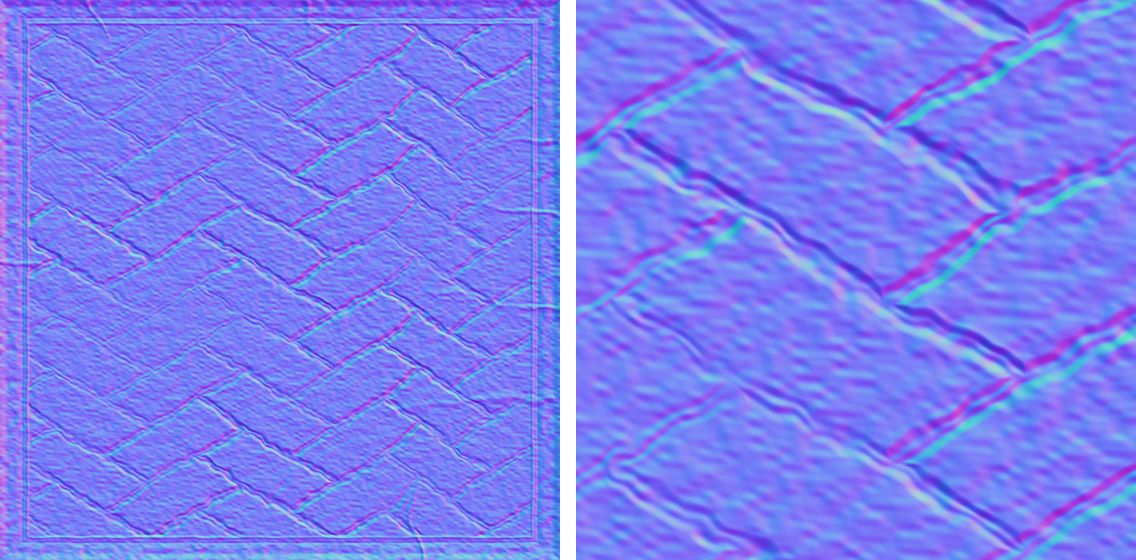
Left, the full canvas; right, a detail of the centre.
Write a WebGL 1 fragment shader that draws this texture map.

```glsl
precision highp float;
// Tangent-space normal map of worn herringbone paving inside a rough, cracked frame.

uniform vec2 u_resolution;

const vec2 HALF_CELL = vec2(0.0833, 0.0501);  // half diagonals of one unit of paving
const vec2 PAVING_ORIGIN = vec2(0.268, 0.037);
const float CELL_HEIGHT = 0.086;              // distance between the long sides of a brick

float hash(vec2 p) {
  return fract(sin(dot(p, vec2(127.1, 311.7))) * 43758.55);
}

float noise(vec2 p) {
  vec2 i = floor(p);
  vec2 f = p - i;
  f = f * f * (3.0 - 2.0 * f);
  float low = mix(hash(i), hash(i + vec2(1.0, 0.0)), f.x);
  float high = mix(hash(i + vec2(0.0, 1.0)), hash(i + vec2(1.0, 1.0)), f.x);
  return mix(low, high, f.y);
}

vec2 wobble(vec2 p, float frequency, float amount) {
  vec2 q = p * frequency;
  return amount * (vec2(noise(q), noise(q + 37.3)) - 0.5);
}

// Soft line of the given half width around distance zero
float softLine(float d, float halfWidth) {
  return 1.0 - smoothstep(0.0, halfWidth, abs(d));
}

float boxDistance(vec2 p, vec2 center, vec2 halfSize) {
  vec2 q = abs(p - center) - halfSize;
  return max(q.x, q.y);
}

// Skewed herringbone: x = distance to the brick edge, y = brick random value
vec2 herringbone(vec2 p) {
  vec2 q = (p - PAVING_ORIGIN) / HALF_CELL;
  vec2 skew = 0.5 * vec2(q.y + q.x, q.y - q.x);
  vec2 cell = floor(skew);
  vec2 f = skew - cell;
  float k = mod(cell.x - cell.y, 4.0);
  bool rising = k < 1.5;
  float part = rising ? k : 3.0 - k;
  float along = part + (rising ? f.x : f.y);
  float across = rising ? f.y : f.x;
  vec2 id = cell - (rising ? vec2(part, 0.0) : vec2(0.0, part));
  float d = min(min(along, 2.0 - along), min(across, 1.0 - across));
  return vec2(d * CELL_HEIGHT, hash(id + 5.0));
}

// Raised crack that fades from start to end
float crack(vec2 p, vec2 start, vec2 end) {
  vec2 span = end - start;
  float t = clamp(dot(p - start, span) / dot(span, span), 0.0, 1.0);
  return softLine(length(p - start - span * t), 0.007) * (1.0 - 0.65 * t);
}

float cracks(vec2 p) {
  vec2 q = p + wobble(p, 14.0, 0.035) + wobble(p, 60.0, 0.005);
  float c = crack(q, vec2(0.75, 0.0), vec2(0.74, 0.13));
  c = max(c, crack(q, vec2(0.0, 0.54), vec2(0.13, 0.52)));
  for (int i = 0; i < 4; i++) {
    float n = float(i);
    vec2 start = vec2(1.0, 0.76 - 0.155 * n);
    vec2 reach = vec2(-0.11 - 0.06 * n, 0.09 * (hash(vec2(n, 3.0)) - 0.4));
    c = max(c, crack(q, start, start + reach));
  }
  for (int i = 0; i < 3; i++) {
    float n = float(i);
    vec2 start = vec2(0.15 + 0.39 * n, 1.0);
    c = max(c, crack(q, start, start + vec2(0.05 * cos(n * 1.6), -0.07)));
  }
  return c;
}

float paving(vec2 p, float wear) {
  // The right-hand columns are narrower and sit a little higher
  float squeeze = clamp(p.x - 0.7, 0.0, 0.13);
  vec2 q = p + squeeze * vec2(0.42, -0.15);
  q += wobble(p, 13.0, 0.009) + wobble(p, 75.0, 0.006);
  vec2 brick = herringbone(q);
  float groove = 1.0 - smoothstep(0.002, 0.0095, brick.x);
  float mortar = softLine(brick.x, 0.005) * noise(p * 45.0);
  float fringe = 1.0 - smoothstep(0.004, 0.017, brick.x);
  float rubble = (noise(p * 115.0) - 0.5) * fringe;
  float depth = mix(0.0015, 0.0041, wear);
  float top = 0.001 * (brick.y - 0.5) * (1.0 - groove);
  return top - depth * groove + 0.0019 * mortar + 0.0035 * rubble * wear;
}

float surface(vec2 p) {
  float wear = smoothstep(0.15, 0.8, noise(p * 7.0 + 11.0));
  vec2 q = p + wobble(p, 40.0, 0.0018);
  float frame = boxDistance(q, vec2(0.5, 0.499), vec2(0.449, 0.457));
  float inside = 1.0 - smoothstep(-0.003, 0.002, frame);
  float h = paving(p, wear) * inside;
  // Frame lines, rough band and the lip at the canvas edge
  h += 0.0016 * softLine(frame - 0.002, 0.004) - 0.0011 * softLine(frame - 0.011, 0.004);
  h += 0.0034 * noise(p * 85.0) * smoothstep(0.012, 0.022, frame);
  float lip = boxDistance(q, vec2(0.5), vec2(0.5));
  h += 0.006 * smoothstep(-0.014, 0.002, lip);
  // Stone grain, finer vertically than horizontally
  h += 0.0016 * noise(p * vec2(125.0, 205.0) + p.yx * 17.0);
  h += 0.0020 * noise(p * vec2(52.0, 80.0) - p.yx * 9.0);
  return h + 0.0029 * cracks(p);
}

void main() {
  vec2 p = gl_FragCoord.xy / u_resolution;
  vec2 e = vec2(0.0012, 0.0);
  vec2 slope = vec2(surface(p + e.xy) - surface(p - e.xy),
                    surface(p + e.yx) - surface(p - e.yx)) / (2.0 * e.x);
  vec3 normal = normalize(vec3(-slope - vec2(0.05, 0.02), 1.0));
  vec3 color = (0.5 + 0.5 * normal) * vec3(1.0, 1.0, 0.97);
  gl_FragColor = vec4(color, 1.0);
}
```
